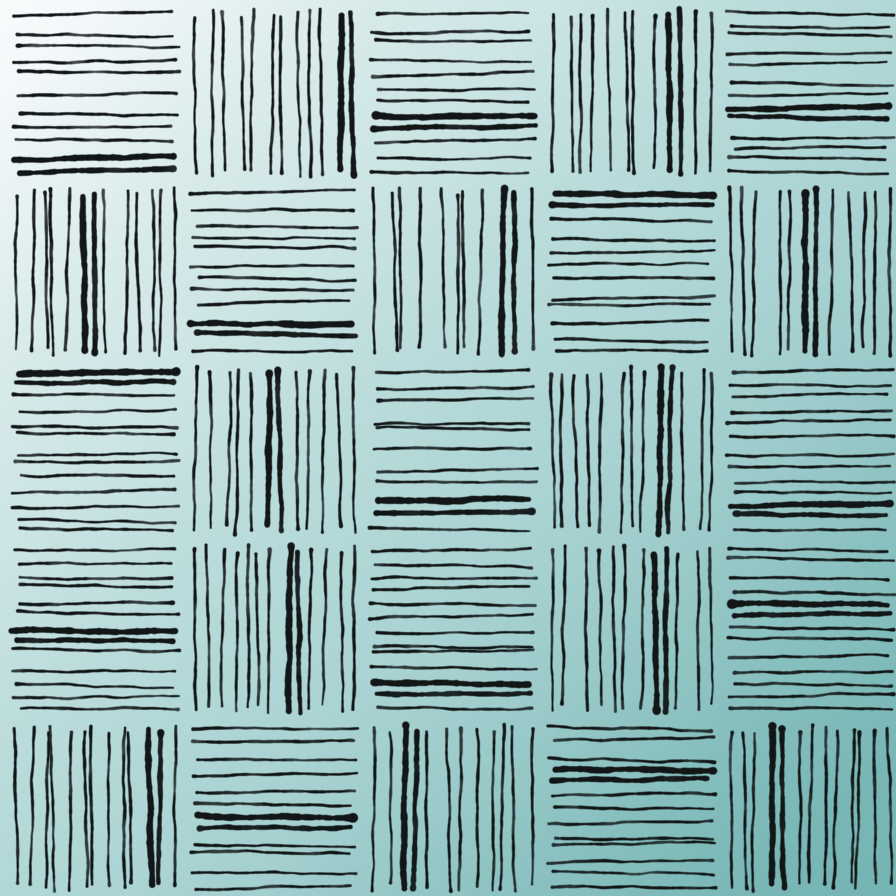
Write a WebGL 1 fragment shader that draws this pattern.

```glsl
precision highp float;

uniform vec2 u_resolution;

// Layout, in canvas widths; rows count down from the top
const float GRID_COUNT = 5.0;
const float PITCH = 0.1995;
const vec2 GRID_ORIGIN = vec2(0.0070, 0.0040);
const float BLOCK_HALF = 0.0885;

// Pen strokes
const int MAX_STROKES = 13;
const float MIN_STROKES = 11.0;
const float THIN_HALF_WIDTH = 0.00165;
const float HEAVY_HALF_WIDTH = 0.0034;
const float SPACING_JITTER = 0.42;
const float END_JITTER = 0.0055;
const float TILT = 0.0045;
const float WOBBLE = 0.0018;
const float MIN_SOFTNESS = 0.0011;

// Colours
const vec3 INK = vec3(0.07, 0.085, 0.09);
const vec3 PAPER_WHITE = vec3(0.97, 0.98, 0.985);
const vec3 PAPER_PALE = vec3(0.84, 0.915, 0.915);
const vec3 PAPER_MID = vec3(0.69, 0.84, 0.84);
const vec3 PAPER_TEAL = vec3(0.46, 0.71, 0.705);

float hash(vec2 p) {
    return fract(sin(dot(p, vec2(127.1, 311.7))) * 43758.5453);
}

float signedHash(vec2 p) {
    return 2.0 * hash(p) - 1.0;
}

// Smooth one-dimensional noise in -1..1
float noise(float x, float seed) {
    float i = floor(x);
    float f = fract(x);
    f = f * f * (3.0 - 2.0 * f);
    return mix(signedHash(vec2(i, seed)), signedHash(vec2(i + 1.0, seed)), f);
}

// Diagonal wash from the top left to the bottom right
vec3 paper(vec2 uv) {
    float t = 0.5 * (uv.x + uv.y);
    vec3 color = mix(PAPER_WHITE, PAPER_PALE, smoothstep(0.0, 0.25, t));
    color = mix(color, PAPER_MID, smoothstep(0.18, 0.56, t));
    return mix(color, PAPER_TEAL, smoothstep(0.48, 1.0, t));
}

// Ink coverage of one hand-drawn stroke; p.x runs along it, p.y across
float stroke(vec2 p, float across, float heavy, float seed, float softness) {
    float start = -BLOCK_HALF + END_JITTER * signedHash(vec2(seed, 1.0));
    float end = BLOCK_HALF + END_JITTER * signedHash(vec2(seed, 2.0));
    float along = clamp(p.x, start, end);
    float t = (along - start) / (end - start);

    // Bent centre line
    float center = across + TILT * signedHash(vec2(seed, 3.0)) * (t - 0.5);
    center += WOBBLE * (0.65 * noise(along * 32.0, seed)
                      + 0.25 * noise(along * 95.0, seed + 0.5));

    // Pressure, rough edges and thicker ends
    float width = mix(THIN_HALF_WIDTH, HEAVY_HALF_WIDTH, heavy);
    width *= 1.0 + 0.2 * noise(along * 60.0, seed + 0.25)
                 + 0.12 * noise(along * 260.0, seed + 0.75);
    width *= mix(1.0, 0.72, t * hash(vec2(seed, 4.0)) * (1.0 - heavy));
    float blobEnd = mix(start, end, step(0.5, hash(vec2(seed, 5.0))));
    width *= 1.0 + 0.3 * (1.0 - smoothstep(0.0, 0.006, abs(along - blobEnd)));

    float d = length(p - vec2(along, center)) - width;
    float dryness = 0.25 * max(noise(along * 45.0, seed + 0.6), 0.0) * (1.0 - heavy);
    return (1.0 - smoothstep(-softness, softness, d)) * (1.0 - dryness);
}

// Ink of one block: a row of strokes with one adjacent heavy pair
float block(vec2 p, vec2 cell, float softness) {
    float blockSeed = cell.x * 7.0 + cell.y * 41.0;
    float count = MIN_STROKES + floor(3.0 * hash(vec2(blockSeed, 11.0)));
    float heavyIndex = floor((count - 1.0) * hash(vec2(blockSeed, 12.0)));
    float spacing = 2.0 * BLOCK_HALF / (count - 1.0);
    float ink = 0.0;
    for (int i = 0; i < MAX_STROKES; i++) {
        float index = float(i);
        if (index >= count) break;
        float seed = blockSeed * 13.0 + index;
        float inner = step(0.5, index) * step(index, count - 1.5);
        float heavyFirst = 1.0 - step(0.5, abs(index - heavyIndex));
        float heavySecond = 1.0 - step(0.5, abs(index - heavyIndex - 1.0));
        float heavy = heavyFirst + 0.65 * heavySecond;
        float jitter = SPACING_JITTER * signedHash(vec2(seed, 6.0)) * inner;
        // Draw the heavy pair together
        jitter = mix(jitter, 0.13 * (heavyFirst - heavySecond), step(0.1, heavy));
        float across = -BLOCK_HALF + spacing * (index + jitter);
        ink = max(ink, stroke(p, across, heavy, seed, softness));
    }
    return ink;
}

void main() {
    vec2 uv = gl_FragCoord.xy / u_resolution;
    uv.y = 1.0 - uv.y;
    float softness = max(MIN_SOFTNESS, 0.7 / min(u_resolution.x, u_resolution.y));

    vec2 grid = (uv - GRID_ORIGIN) / PITCH;
    vec2 cell = clamp(floor(grid), 0.0, GRID_COUNT - 1.0);
    vec2 p = (grid - cell - 0.5) * PITCH;

    // Woven order: every third row starts with an upright block
    float rowShift = 1.0 - step(0.5, abs(mod(cell.y, 3.0) - 1.0));
    float upright = mod(cell.x + rowShift, 2.0);
    p = mix(p, p.yx, upright);

    float ink = block(p, cell, softness);
    gl_FragColor = vec4(mix(paper(uv), INK, ink), 1.0);
}
```
